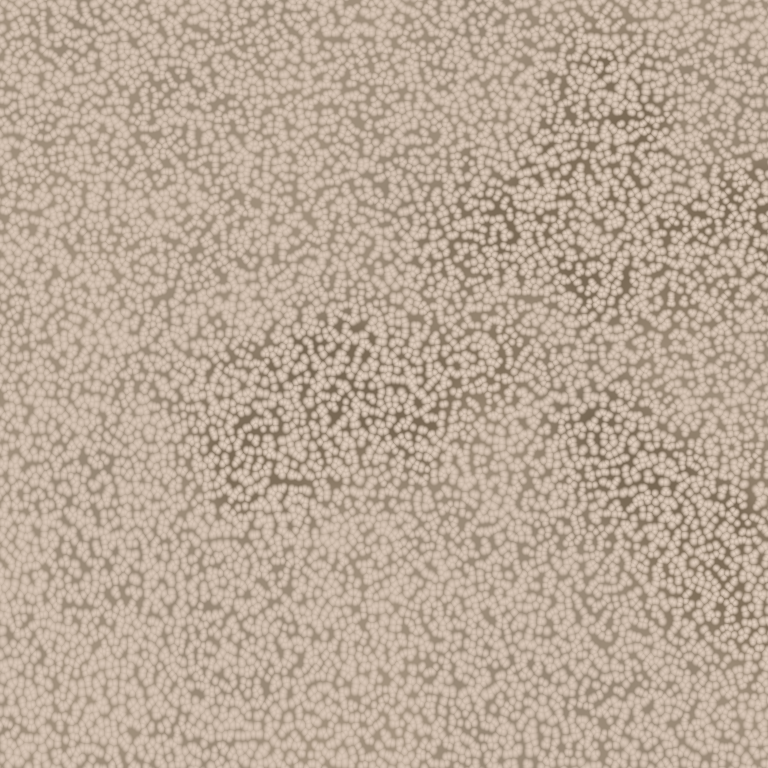
Reproduce this texture procedurally as a three.js fragment shader.

```glsl
// Pale, soft-edged grains clumped over mottled taupe ground with darker drifts.
varying vec2 vUv;

const float GRID = 80.0;          // cells across the canvas, per layer of grains
const int LAYERS = 2;
const float BODY_OUTER = 0.58;    // radii in cells
const float BODY_INNER = 0.23;
const float CORE_RADIUS = 0.34;
const float CORE_WEIGHT = 0.30;   // share of the brightness held by the core
const float CLUMP_SCALE = 38.0;
const float STRETCH = 0.22;       // upright elongation in the lower left
const float DRIFT_WIDTH = 0.17;
const vec3 GROUND_LIGHT = vec3(0.620, 0.555, 0.480);
const vec3 GROUND_DARK = vec3(0.480, 0.415, 0.335);
const vec3 GRAIN_SOFT = vec3(0.850, 0.778, 0.718);
const vec3 GRAIN_BRIGHT = vec3(0.880, 0.810, 0.750);

float hash(vec2 p) {
  vec3 q = fract(vec3(p.xyx) * 0.1031);
  q += dot(q, q.yzx + 33.33);
  return fract((q.x + q.y) * q.z);
}

vec2 hash2(vec2 p) {
  return vec2(hash(p + 17.3), hash(p + 71.9));
}

float valueNoise(vec2 p) {
  vec2 cell = floor(p);
  vec2 f = fract(p);
  f = f * f * (3.0 - 2.0 * f);
  float low = mix(hash(cell), hash(cell + vec2(1.0, 0.0)), f.x);
  float high = mix(hash(cell + vec2(0.0, 1.0)), hash(cell + 1.0), f.x);
  return mix(low, high, f.y);
}

float fbm(vec2 p) {
  float sum = 0.0;
  float gain = 0.5;
  for (int i = 0; i < 4; i++) {
    sum += gain * valueNoise(p);
    p = p * 2.03 + 11.7;
    gain *= 0.5;
  }
  return sum;
}

float segmentDistance(vec2 p, vec2 a, vec2 b) {
  vec2 ab = b - a;
  return length(p - a - ab * clamp(dot(p - a, ab) / dot(ab, ab), 0.0, 1.0));
}

// Darkness of the ground: ragged bands rising to the right
float driftShade(vec2 uv) {
  vec2 p = uv + 0.14 * (vec2(fbm(uv * 9.0), fbm(uv * 9.0 + 40.0)) - 0.47);
  float d = segmentDistance(p, vec2(0.33, 0.45), vec2(0.58, 0.50));
  d = min(d, segmentDistance(p, vec2(0.66, 0.68), vec2(0.79, 0.84)));
  d = min(d, segmentDistance(p, vec2(0.72, 0.68), vec2(1.02, 0.68)));
  d = min(d, segmentDistance(p, vec2(0.80, 0.42), vec2(1.02, 0.24)));
  float band = 1.0 - smoothstep(0.02, DRIFT_WIDTH, d);
  return clamp(band * (0.35 + 1.3 * fbm(uv * 13.0 + 5.0)), 0.0, 1.0);
}

// Distance to the nearest grain centre, in cells
float grainDistance(vec2 uv, float stretch) {
  float nearest = 2.0;
  for (int layer = 0; layer < LAYERS; layer++) {
    vec2 p = uv * GRID + float(layer) * vec2(157.5, 211.37);
    vec2 cell = floor(p);
    for (int y = -1; y <= 1; y++) {
      for (int x = -1; x <= 1; x++) {
        vec2 id = cell + vec2(float(x), float(y));
        vec2 offset = p - id - hash2(id);
        offset.y *= 1.0 - stretch;
        float size = 0.88 + 0.22 * hash(id + 131.0);
        nearest = min(nearest, length(offset) / size);
      }
    }
  }
  return nearest;
}

void main() {
  float shade = driftShade(vUv);
  float lowerLeft = 1.0 - smoothstep(0.2, 1.1, vUv.x * 0.6 + vUv.y);

  // Clumps swell and thin the grains together
  float clump = 0.84 + 0.32 * valueNoise(vUv * CLUMP_SCALE + 3.0);
  float d = grainDistance(vUv, STRETCH * lowerLeft) / clump;
  float body = 1.0 - smoothstep(BODY_INNER, BODY_OUTER, d);
  float core = 1.0 - smoothstep(0.0, CORE_RADIUS, d);
  float cover = mix(body, core, CORE_WEIGHT);

  vec3 ground = mix(GROUND_LIGHT, GROUND_DARK, shade);
  ground *= 0.92 + 0.16 * fbm(vUv * 8.0 + 23.0);
  vec3 grain = mix(GRAIN_SOFT, GRAIN_BRIGHT, shade);
  gl_FragColor = vec4(mix(ground, grain, cover), 1.0);
}
```
